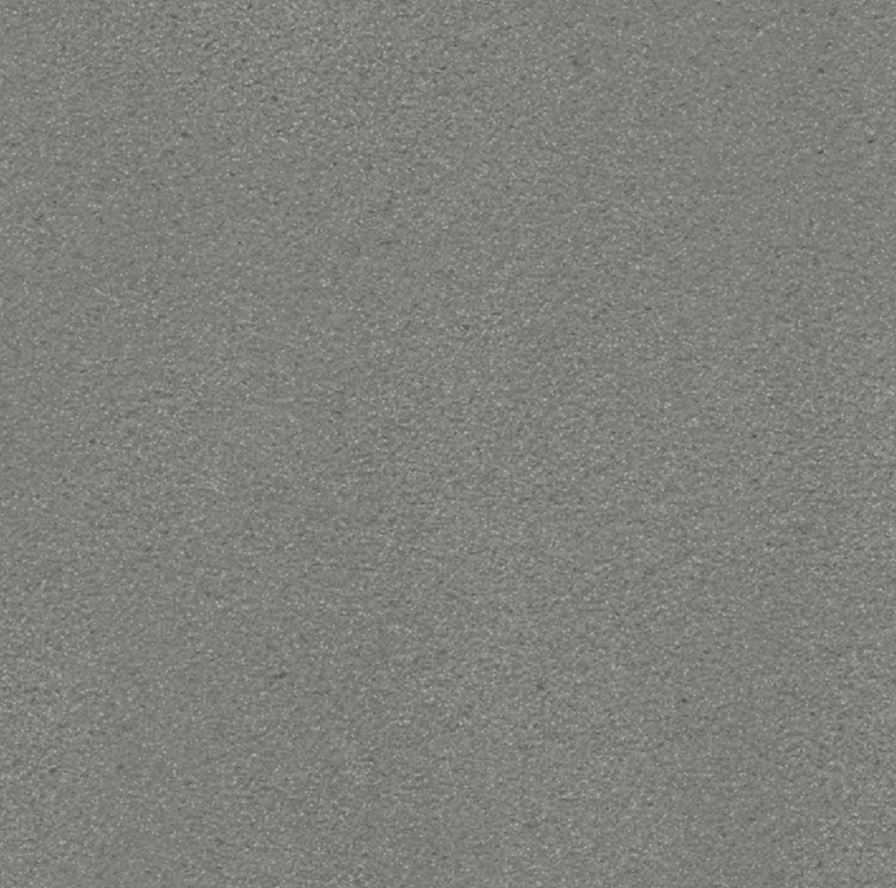
This texture is drawn by a Shadertoy shader. Its source:

```glsl
// Fine grey asphalt: a grainy height field lit from above, strewn with pale
// mineral specks and small dark pits. Broad, mostly upright noise bands vary
// the tone and roughness. All lengths are fractions of the canvas height.

const vec3 BASE_COLOR = vec3(0.491, 0.498, 0.481);
const vec3 SPECK_TINT = vec3(1.0, 1.0, 0.96);
const float COARSE_GRAIN = 215.0;    // cells per canvas height
const float FINE_GRAIN = 390.0;
const float RELIEF_CONTRAST = 0.105;
const float GRAIN_CONTRAST = 0.095;
const float BROAD_CONTRAST = 0.026;
const float SPECK_CELLS = 165.0;
const float SPECK_CHANCE = 0.36;
const float SPECK_LIGHT = 0.125;
const float CREVICE_CELLS = 95.0;
const float CREVICE_CHANCE = 0.28;
const float CREVICE_DARK = 0.085;
const float PIT_CELLS = 17.0;
const float PIT_CHANCE = 0.16;
const float PIT_DARK = 0.13;
const vec2 LIGHT_STEP = vec2(-0.0005, 0.0029);

// Integer hash of a cell and a seed, giving three values from 0 to 1
vec3 hash3(vec2 cell, float seed) {
    uvec3 v = uvec3(ivec3(vec3(cell, seed)) + 4096);
    v = v * 1664525u + 1013904223u;
    v.x += v.y * v.z;
    v.y += v.z * v.x;
    v.z += v.x * v.y;
    v ^= v >> 16u;
    v.x += v.y * v.z;
    v.y += v.z * v.x;
    v.z += v.x * v.y;
    return vec3(v >> 8u) / 16777216.0;
}

// Smooth value noise from 0 to 1
float noise(vec2 p, float seed) {
    vec2 cell = floor(p);
    vec2 f = fract(p);
    f = f * f * (3.0 - 2.0 * f);
    float low = mix(hash3(cell, seed).x, hash3(cell + vec2(1, 0), seed).x, f.x);
    float high = mix(hash3(cell + vec2(0, 1), seed).x, hash3(cell + vec2(1, 1), seed).x, f.x);
    return mix(low, high, f.y);
}

float surfaceHeight(vec2 p) {
    return 0.6 * noise(p * vec2(0.85, 1.0) * COARSE_GRAIN, 1.0)
         + 0.4 * noise(p * FINE_GRAIN, 2.0);
}

// Soft ellipses, one at most per cell, with random place, size and strength
float scatter(vec2 p, float cells, float chance, vec2 radius, float seed) {
    vec2 q = p * cells;
    vec2 home = floor(q);
    float cover = 0.0;
    for (int y = -1; y <= 1; y++) {
        for (int x = -1; x <= 1; x++) {
            vec2 cell = home + vec2(x, y);
            vec3 place = hash3(cell, seed);
            vec3 shape = hash3(cell, seed + 1.0);
            vec2 d = (q - cell - place.xy) / cells;
            d.y += d.x * (shape.x - 0.5);
            float r = length(d / (radius * mix(0.65, 1.25, shape.y)));
            float spot = (1.0 - smoothstep(0.35, 1.25, r)) * mix(0.4, 1.0, shape.z);
            cover = max(cover, spot * step(place.z, chance));
        }
    }
    return cover;
}

void mainImage(out vec4 fragColor, in vec2 fragCoord) {
    vec2 p = fragCoord / iResolution.y;

    // Broad bands and worn patches
    float bands = noise(p * vec2(11.0, 1.6), 3.0) - 0.5;
    float patches = noise(p * vec2(6.0, 4.0), 4.0);
    float roughness = mix(0.8, 1.2, patches);

    // Lit relief and fine grain
    float relief = surfaceHeight(p) - surfaceHeight(p + LIGHT_STEP);
    float grain = noise(p * FINE_GRAIN * 0.9 + 37.0, 5.0) - 0.5;
    float tone = BROAD_CONTRAST * (0.6 * bands + 0.4 * (patches - 0.5));
    tone += roughness * (RELIEF_CONTRAST * relief + GRAIN_CONTRAST * grain);

    // Ragged crevices and rarer deep pits
    vec2 wobble = vec2(noise(p * 230.0, 6.0), noise(p * 230.0, 7.0)) - 0.5;
    vec2 ragged = p + 0.0028 * wobble;
    float crevice = scatter(ragged, CREVICE_CELLS, CREVICE_CHANCE * roughness, vec2(0.0036, 0.0019), 10.0);
    float pit = scatter(ragged, PIT_CELLS, PIT_CHANCE, vec2(0.0044, 0.0036), 20.0);
    tone -= max(CREVICE_DARK * crevice, PIT_DARK * pit);

    // Pale mineral specks
    float speck = scatter(p + 0.001 * wobble, SPECK_CELLS, SPECK_CHANCE * roughness, vec2(0.0022, 0.0019), 30.0);
    vec3 color = BASE_COLOR + tone + SPECK_LIGHT * speck * SPECK_TINT;

    fragColor = vec4(clamp(color, 0.0, 1.0), 1.0);
}
```
